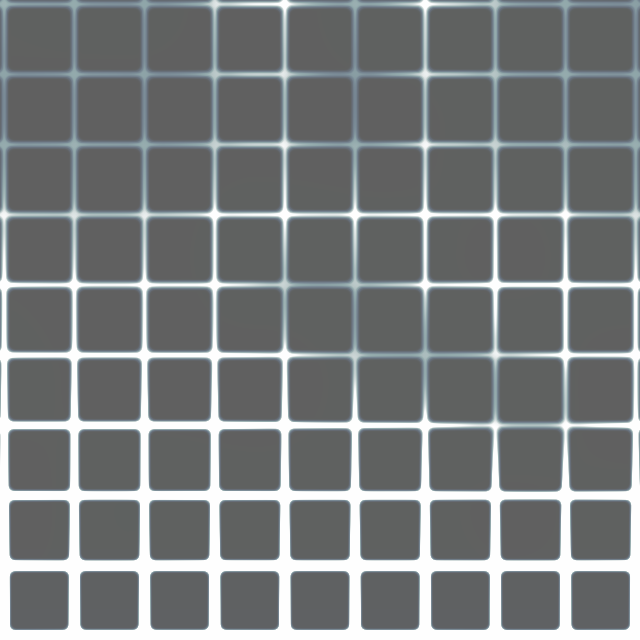
Give the GLSL for this pattern, as a Shadertoy shader.

```glsl
// Grey rounded tiles parted by glowing grid lines that swell to white toward the bottom.
#define CELLS 9.12         // grid cells across the canvas
#define GLOW_WIDTH 0.040   // glow falloff, in cells
#define CORNER 0.09        // corner rounding, in cells
#define SWELL 3.7          // extra log-glow at the bottom
#define SWELL_TOP 0.42     // height where the swelling starts
#define TOP_FADE 1.25      // log-glow lost toward the top
#define STREAKS 1.2        // bright columns in the upper part
#define DIM_BAND 1.05      // depth of the dim diagonal band
#define CROSS_GLOW 0.30    // brightening near crossings
#define WEAR 0.22          // random unevenness of the glow

float hash(vec2 p) {
    vec3 q = fract(p.xyx * 0.1031);
    q += dot(q, q.yzx + 33.33);
    return fract((q.x + q.y) * q.z);
}

float valueNoise(vec2 p) {
    vec2 i = floor(p), f = fract(p);
    f = f * f * (3.0 - 2.0 * f);
    return mix(mix(hash(i), hash(i + vec2(1, 0)), f.x),
               mix(hash(i + vec2(0, 1)), hash(i + vec2(1, 1)), f.x), f.y);
}

float bell(float x, float width) {
    x /= width;
    return exp(-x * x);
}

float segmentDistance(vec2 p, vec2 a, vec2 b) {
    vec2 ab = b - a;
    return length(p - a - ab * clamp(dot(p - a, ab) / dot(ab, ab), 0.0, 1.0));
}

float smoothMin(float a, float b, float k) {
    float h = max(k - abs(a - b), 0.0) / k;
    return min(a, b) - 0.25 * h * h * k;
}

// Logarithm of the line brightness across the canvas
float logGlow(vec2 uv) {
    float top = smoothstep(0.52, 0.85, uv.y);
    float column = 0.5 + 0.5 * cos(6.2832 * (uv.x - 0.39) / 0.31);
    float glow = 0.2 + SWELL * (1.0 - smoothstep(0.0, SWELL_TOP, uv.y));
    glow -= TOP_FADE * top;
    glow += STREAKS * top * bell(uv.x - 0.54, 0.28) * mix(0.75, column, top);
    glow += 0.7 * (1.0 - smoothstep(0.3, 0.6, uv.x)) * bell(uv.y - 0.35, 0.1);
    glow -= DIM_BAND * bell(segmentDistance(uv, vec2(0.5, 0.54), vec2(0.84, 0.33)), 0.09);
    return glow + WEAR * (2.0 * valueNoise(uv * 6.0) - 1.0);
}

// Grey, slate blue, pale teal, then white
vec3 glowRamp(float v, vec3 tile) {
    vec3 c = mix(tile, vec3(0.40, 0.43, 0.47), smoothstep(0.0, 0.10, v));
    c = mix(c, vec3(0.46, 0.52, 0.57), smoothstep(0.08, 0.28, v));
    c = mix(c, vec3(0.57, 0.66, 0.67), smoothstep(0.25, 0.52, v));
    c = mix(c, vec3(0.75, 0.80, 0.80), smoothstep(0.48, 0.78, v));
    return mix(c, vec3(0.995), smoothstep(0.72, 1.10, v));
}

void mainImage(out vec4 fragColor, in vec2 fragCoord) {
    vec2 uv = fragCoord / iResolution.xy;

    // Distance to the nearest grid lines, rounded at the tile corners
    vec2 toLine = 0.5 - abs(fract((uv - 0.5) * CELLS) - 0.5);
    toLine = abs(fract((uv - 0.5) * CELLS) - 0.5) * 0.0 + abs(0.5 - abs(fract((uv - 0.5) * CELLS + 0.5) - 0.5));
    float d = max(smoothMin(toLine.x, toLine.y, CORNER), 0.0);

    // Glow strength, lifted around crossings
    float strength = logGlow(uv);
    strength += CROSS_GLOW * bell(max(toLine.x, toLine.y), 0.13);
    float v = exp(strength) * bell(d, GLOW_WIDTH);

    // Faint tint drift over the tiles
    float tint = valueNoise(uv * 5.0 + 7.0);
    vec3 tile = mix(vec3(0.378, 0.376, 0.376), vec3(0.370, 0.382, 0.376), tint);
    tile.b += 0.012 * (1.0 - smoothstep(0.0, 0.2, uv.y));

    fragColor = vec4(glowRamp(v, tile), 1.0);
}
```
